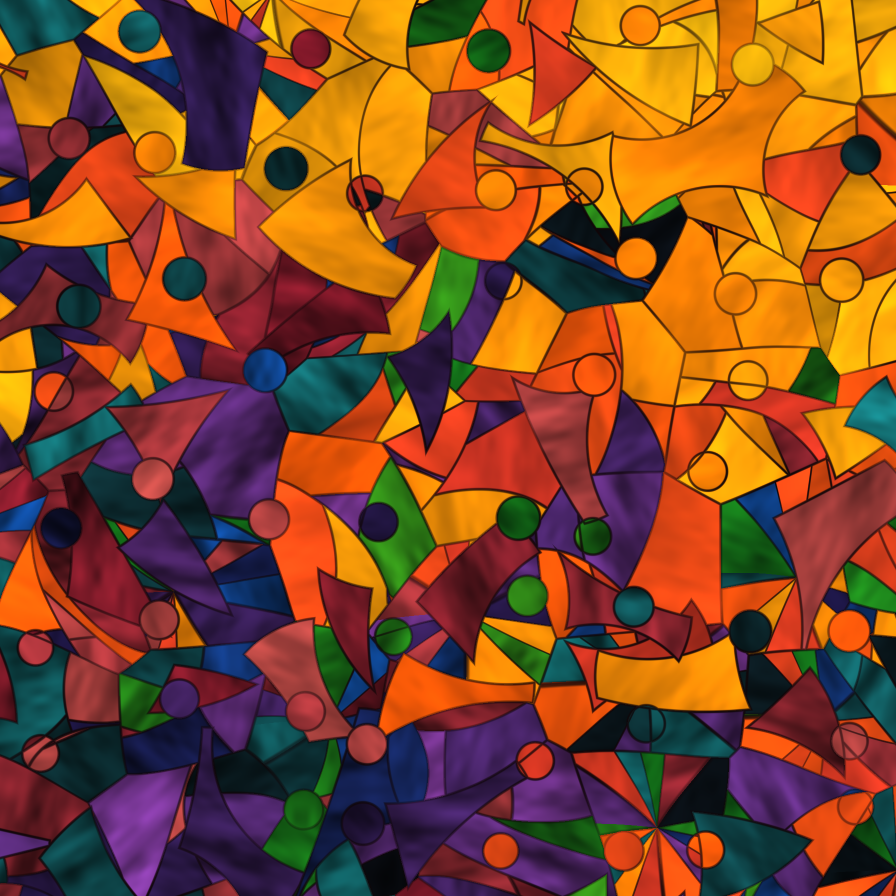
Give the GLSL for this background, as a Shadertoy shader.

```glsl
// Stained-glass mosaic: curved shards, discs and fans, amber at the top right sinking to teal at the lower left.

struct Pane { float id; float edge; vec2 anchor; };

vec3 hash3(vec2 p) {
    vec3 q = fract(p.xyx * vec3(.1031, .1030, .0973));
    q += dot(q, q.yxz + 33.33);
    return fract((q.xxy + q.yzz) * q.zyx);
}

float noise(vec2 p) {
    vec2 i = floor(p), f = fract(p);
    f = f * f * (3. - 2. * f);
    return mix(mix(hash3(i).x, hash3(i + vec2(1, 0)).x, f.x),
               mix(hash3(i + vec2(0, 1)).x, hash3(i + vec2(1, 1)).x, f.x), f.y);
}

// Signed distance to a circular arc through the origin, given its normal and curvature
float arc(vec2 q, vec2 n, float curve) {
    return (dot(q, n) - .5 * curve * dot(q, q)) / max(length(n - curve * q), .3);
}

vec2 direction(float angle) { return vec2(cos(angle), sin(angle)); }

vec2 site(vec2 cell) { return cell + .1 + .8 * hash3(cell + 40.).xy; }

// Voronoi plates, each split into a fan or by nested arcs
Pane plates(vec2 p) {
    const float scale = 6.3;
    vec2 u = scale * (p + .05 * vec2(noise(p * 6.), noise(p * 6. + 31.)));
    vec2 home = floor(u), cell = home;
    float nearest = 9.;
    for (int k = 0; k < 9; k++) {
        vec2 c = home + vec2(k % 3 - 1, k / 3 - 1);
        float d = length(u - site(c));
        if (d < nearest) { nearest = d; cell = c; }
    }
    vec2 centre = site(cell), q = u - centre;
    float edge = 9.;
    for (int k = 0; k < 25; k++) {
        vec2 c = cell + vec2(k % 5 - 2, k / 5 - 2);
        if (c == cell) continue;
        vec2 other = site(c) - centre;
        edge = min(edge, dot(.5 * other - q, normalize(other)));
    }
    float id = dot(cell, vec2(3, 59)) + 200.;
    vec3 h = hash3(cell + 90.);
    if (h.x < .2) {
        float count = 9. + floor(6. * h.y);
        float angle = atan(q.y, q.x) / 6.2832 + .5;
        float s = (angle + .03 * sin(18.85 * angle + 6. * h.z)) * count;
        id = id * 17. + floor(s);
        edge = min(edge, (.5 - abs(fract(s) - .5)) * 6.2832 / count * length(q));
    } else {
        for (int k = 0; k < 3; k++) {
            vec3 r = hash3(vec2(id, float(k) + 5.));
            float bend = 2.4 * (hash3(vec2(id, 77.)).x - .5);
            float d = arc(q - .5 * (r.xy - .5), direction(6.2832 * r.z), bend);
            id = id * 2. + step(0., d);
            edge = min(edge, abs(d));
        }
    }
    return Pane(id, edge / scale, centre / scale);
}

// Three-sided shards with bowed sides, laid over the plates
void addShards(inout Pane pane, vec2 p) {
    const float scale = 7.;
    for (int k = 0; k < 9; k++) {
        vec2 cell = floor(p * scale) + vec2(k % 3 - 1, k / 3 - 1);
        vec3 h = hash3(cell + 150.);
        if (h.z > .68) continue;
        vec2 centre = cell + .5 + .6 * (h.xy - .5), q = p * scale - centre;
        float d = length(q) - .85;
        for (int side = 0; side < 3; side++) {
            vec3 r = hash3(cell * 3. + float(side) * 17. + 210.);
            vec2 n = direction(40. * h.z + 2.09 * float(side) + 1.1 * (r.x - .5));
            d = max(d, arc(q - n * (.1 + .25 * r.y), n, 2.2 * r.z - .8));
        }
        if (d < 0.) pane = Pane(dot(cell, vec2(7, 83)) + 5000., -d / scale, centre / scale);
        else pane.edge = min(pane.edge, d / scale);
    }
}

// Small discs; some keep the seams beneath them and become two-toned
void addDiscs(inout Pane pane, vec2 p) {
    const float scale = 8.;
    for (int k = 0; k < 9; k++) {
        vec2 cell = floor(p * scale) + vec2(k % 3 - 1, k / 3 - 1);
        vec3 h = hash3(cell + 310.);
        if (h.z > .7) continue;
        vec2 centre = cell + .2 + .6 * h.xy;
        float d = (length(p * scale - centre) - .155 - .06 * h.z) / scale;
        bool split = d < 0. && h.z < .3;
        float tone = split ? step(.5, hash3(vec2(pane.id, 19.)).x) : 0.;
        float edge = d < 0. && !split ? -d : min(pane.edge, abs(d));
        if (d < 0.) pane = Pane(dot(cell, vec2(11, 97)) + 9000. + 31. * tone, edge, centre / scale);
        else pane.edge = edge;
    }
}

vec3 glassColour(Pane pane) {
    vec2 a = pane.anchor;
    vec3 h = hash3(vec2(pane.id, 3.)), g = hash3(vec2(pane.id, 11.));
    if (h.x < .44 + .55 * (a.x - .5) + .75 * (a.y - .5)) {
        if (h.y < .5 + .9 * (a.y - .62) + .25 * (a.x - .5))
            return mix(vec3(.99, .5, .02), vec3(.96, .73, .05), g.x * (.4 + .6 * a.y));
        return mix(vec3(.99, .36, .03), vec3(.8, .2, .14), g.x);
    }
    if (h.z < .33) return mix(vec3(.07, .06, .19), g.x < .55 ? vec3(.38, .17, .46) : vec3(.05, .25, .52), g.y);
    if (h.z < .63) return mix(vec3(.03, .04, .06), vec3(.06, .36, .37), g.y);
    if (h.z < .64 + .2 * a.x) return mix(vec3(.06, .36, .08), vec3(.3, .6, .08), g.y * g.x);
    return mix(vec3(.38, .07, .12), vec3(.7, .28, .26), g.y);
}

vec3 mosaic(vec2 p) {
    Pane pane = plates(p);
    addShards(pane, p);
    addDiscs(pane, p);
    vec3 colour = glassColour(pane);

    // Streaks and a soft gradient inside the glass
    vec3 h = hash3(vec2(pane.id, 23.));
    vec2 along = direction(6.2832 * h.x);
    vec2 q = vec2(dot(p, along), dot(p, vec2(-along.y, along.x)));
    float streak = .7 * noise(q * vec2(12, 45) + 50. * h.yz) + .3 * noise(q * vec2(50, 110));
    float depth = mix(1., .3, smoothstep(.4, .9, colour.r));
    colour *= 1. + depth * 1.3 * (streak - .5) + 1.5 * dot(p - pane.anchor, along);

    // Dark seams of uneven strength
    float seam = 1. - smoothstep(.0005, .0023, pane.edge);
    return mix(colour, vec3(.06, .02, .03), seam * mix(.3, 1., noise(p * 15.)));
}

void mainImage(out vec4 fragColor, in vec2 fragCoord) {
    vec3 total = vec3(0);
    for (int k = 0; k < 4; k++) {
        vec2 offset = vec2(k % 2, k / 2) * .5 - .25;
        total += mosaic((fragCoord + offset) / iResolution.y);
    }
    fragColor = vec4(clamp(total / 4., 0., 1.), 1);
}
```
